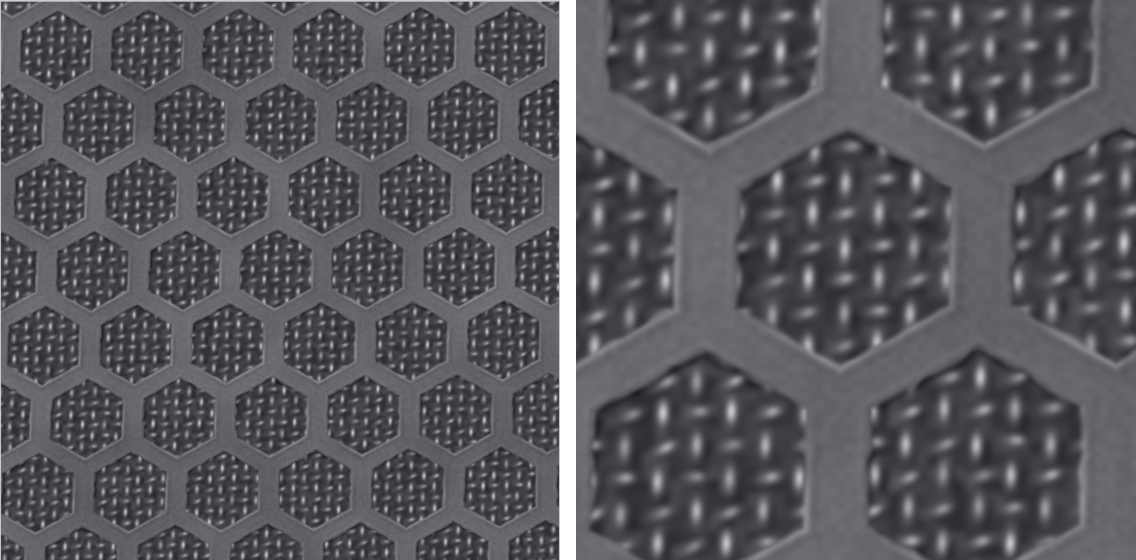
Left: the whole. Right: its middle third, enlarged.
This pattern is drawn by a three.js fragment shader. Its source:

```glsl
// Dark rubber mat: staggered rows of sunken hexagons in a smooth grey web.
// A slightly skewed lattice places the hexagons; each floor shows a woven
// grid of plump raised studs, alternately upright and flat, unevenly glossy.
#define ORIGIN vec2(0.1003, 0.0898)
#define COLUMN_STEP vec2(0.1622, -0.0014)
#define ROW_STEP vec2(-0.0056, 0.1318)
#define SPREAD vec2(0.00052, -0.00013)
#define CELL_SIZE vec2(0.1638, 0.1318)
#define HEX_RADIUS 0.0625
#define STUDS_PER_CELL vec2(7.8, 6.7)
#define WEB_TONE 0.392
#define FLOOR_TONE 0.232
#define STUD_TONE 0.38
#define GLOSS_TONE 0.78
#define SOFT 0.0026

varying vec2 vUv;

float hash(vec2 p) {
  p = fract(p * vec2(0.1031, 0.1137));
  p += dot(p, p.yx + 33.33);
  return fract((p.x + p.y) * p.x * 17.3);
}

float noise(vec2 p) {
  vec2 i = floor(p), f = fract(p);
  f = f * f * (3.0 - 2.0 * f);
  return mix(mix(hash(i), hash(i + vec2(1.0, 0.0)), f.x),
             mix(hash(i + vec2(0.0, 1.0)), hash(i + 1.0), f.x), f.y);
}

float bell(float x) { return exp(-x * x); }

// Canvas position (y down) to column and row, undoing skew and spread.
vec2 toLattice(vec2 p) {
  vec2 c = vec2(0.0);
  for (int k = 0; k < 4; k++) {
    vec2 q = p - ORIGIN - SPREAD * c.x * c.y;
    c.y = (q.y - COLUMN_STEP.y * c.x) / ROW_STEP.y;
    c.x = (q.x - ROW_STEP.x * c.y) / COLUMN_STEP.x;
  }
  return c;
}

float hexDistance(vec2 p) {
  p = abs(p);
  return max(p.x, 0.5 * p.x + 0.892 * p.y) - HEX_RADIUS;
}

// Nearest hexagon: xy is the offset from its centre, z the edge distance.
vec3 nearestHex(vec2 c) {
  vec3 best = vec3(0.0, 0.0, 1.0);
  for (int k = 0; k < 2; k++) {
    float row = floor(c.y) + float(k);
    float shift = 0.5 * mod(row, 2.0);
    float column = floor(c.x - shift + 0.5) + shift;
    vec2 offset = (c - vec2(column, row)) * CELL_SIZE;
    float d = hexDistance(offset);
    if (d < best.z) best = vec3(offset, d);
  }
  return best;
}

// Tone of the sunken floor; nearby studs are summed so their blur overlaps.
float studdedFloor(vec2 c, vec2 p) {
  vec2 s = (c - vec2(2.5, 3.0)) * STUDS_PER_CELL;
  float body = 0.0, gloss = 0.0, shade = 0.0;
  for (int k = 0; k < 9; k++) {
    vec2 step = vec2(mod(float(k), 3.0), floor(float(k) / 3.0)) - 1.0;
    vec2 id = floor(s + 0.5) + step;
    float wear = hash(id + 71.0);
    vec2 jitter = vec2(hash(id + 13.0), hash(id + 47.0)) - 0.5;
    vec2 q = s - id - 0.16 * jitter;
    float upright = 1.0 - mod(id.x + id.y, 2.0);
    q.y += (1.0 - upright) * (0.15 + 0.4 * jitter.y) * q.x;
    vec2 size = mix(vec2(0.36, 0.22), vec2(0.21, 0.42), upright);
    vec2 glossSize = mix(vec2(0.20, 0.15), vec2(0.135, 0.30), upright);
    vec2 glossShift = vec2(0.13 * (1.0 - upright), -0.03);
    float shine = mix(0.45, 1.0, wear) * mix(0.68, 1.0, upright);
    body = max(body, bell(length(q / size)));
    gloss = max(gloss, shine * bell(length((q - glossShift) / glossSize)));
    shade = max(shade, bell(length((q - vec2(0.22, 0.16)) / size)));
  }
  float tone = FLOOR_TONE + 0.11 * (noise(p * 130.0) - 0.5);
  tone = mix(tone - 0.05 * shade, STUD_TONE, body);
  return mix(tone, GLOSS_TONE, gloss);
}

// Tone of the smooth raised web, with broad stains and fine grain.
float webSurface(vec2 p) {
  float stain = noise(p * 6.0 + 3.0) + 0.6 * noise(p * 19.0) - 0.8;
  float grain = noise(p * 230.0) - 0.5;
  return WEB_TONE + 0.065 * stain + 0.035 * grain;
}

void main() {
  vec2 p = vec2(vUv.x, 1.0 - vUv.y);
  vec2 c = toLattice(p);
  vec3 hex = nearestHex(c);
  float d = hex.z + 0.0032 * (noise(p * 105.0) - 0.5);

  float inside = smoothstep(SOFT, -SOFT, d);
  float tone = mix(webSurface(p), studdedFloor(c, p), inside);

  // Rim: shadow under the upper left wall, thin light on the lower right.
  float side = dot(hex.xy, vec2(0.55, 0.83)) / HEX_RADIUS;
  float lit = smoothstep(-0.1, 0.7, side);
  float dark = smoothstep(0.2, -0.7, side);
  float glint = 0.5 + noise(p * 60.0 + 9.0);
  tone += 0.085 * lit * glint * bell((hex.z - 0.0022) / 0.0022);
  tone -= 0.085 * dark * bell((d + 0.0005) / 0.0030);
  tone += 0.022 * dark * bell((hex.z - 0.0055) / 0.0022);
  tone -= 0.030 * lit * bell((hex.z - 0.0075) / 0.0030);

  // Thin pale border along the top and both sides.
  float border = max(smoothstep(0.0045, 0.0015, p.y),
                     smoothstep(0.0030, 0.0005, min(p.x, 1.0 - p.x)));
  tone = mix(tone, 0.80, border);

  gl_FragColor = vec4(vec3(tone, tone + 0.002, tone + 0.02), 1.0);
}
```
